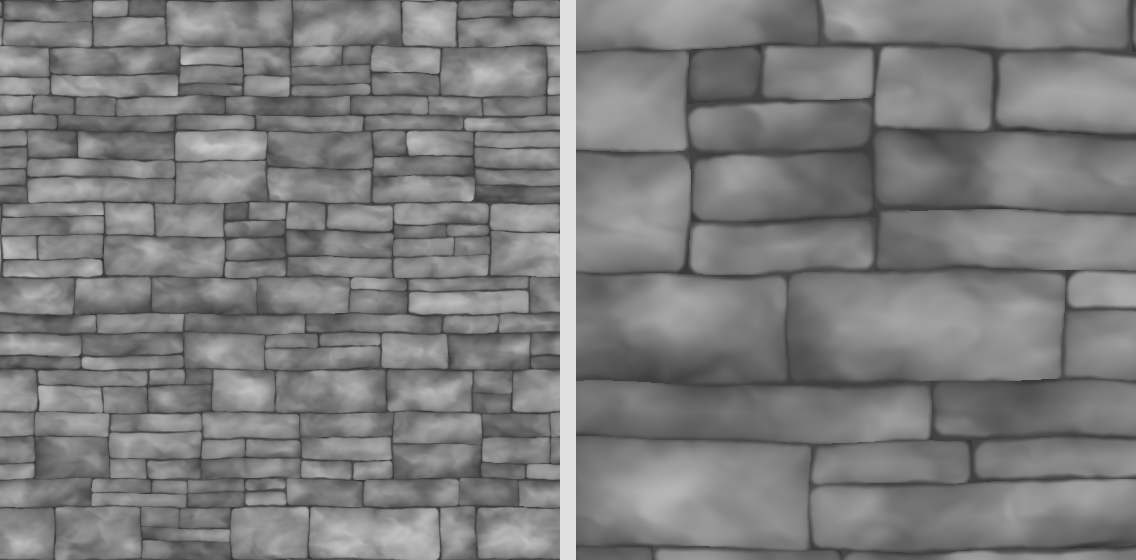
Left, the full canvas; right, a detail of the centre.
A three.js fragment shader for this texture map:

```glsl
// Dry stone wall in grey, seamless on both axes. Uneven bands are cut into blocks,
// blocks into stacked layers, and some layers into shorter pieces. Each stone is
// a ragged rounded box with cloudy mottling, soft shoulders and thin dark joints.
varying vec2 vUv;

const float TAU = 6.2831853;
const float JOINT_GREY = 0.26;
const float FACE_GREY = 0.545;

// Upper edges of the bands from bottom to top, padded with 1.
const mat4 BAND_TOPS = mat4(
  0.095, 0.145, 0.263, 0.340,
  0.405, 0.439, 0.505, 0.638,
  0.766, 0.794, 0.828, 0.917,
  1.0, 1.0, 1.0, 1.0);

float hash(vec2 p) {
  vec3 q = fract(p.xyx * 0.1031);
  q += dot(q, q.yzx + 33.33);
  return fract((q.x + q.y) * q.z);
}

float noise(vec2 p) {
  vec2 i = floor(p);
  vec2 f = fract(p);
  f = f * f * (3.0 - 2.0 * f);
  float low = mix(hash(i), hash(i + vec2(1.0, 0.0)), f.x);
  float high = mix(hash(i + vec2(0.0, 1.0)), hash(i + 1.0), f.x);
  return mix(low, high, f.y);
}

float fbm(vec2 p) {
  float sum = 0.0;
  float weight = 0.56;
  for (int i = 0; i < 3; i++) {
    sum += weight * noise(p);
    p = mat2(1.6, 1.2, -1.2, 1.6) * p + 7.3;
    weight *= 0.5;
  }
  return sum;
}

// Jittered divider; the outer ones move only when the row wraps round.
float dividerAt(float i, float count, float jitter, float seed, float wraps) {
  float k = floor(mod(i + 0.5, count));
  float shift = (hash(vec2(k, seed)) - 0.5) * jitter * max(wraps, step(0.5, k));
  return (i + shift) / count;
}

// Start, end and index of the uneven span that holds t.
vec3 spanAt(float t, float count, float jitter, float seed, float wraps) {
  float i = floor(t * count);
  if (t < dividerAt(i, count, jitter, seed, wraps)) i -= 1.0;
  else if (t >= dividerAt(i + 1.0, count, jitter, seed, wraps)) i += 1.0;
  return vec3(dividerAt(i, count, jitter, seed, wraps),
              dividerAt(i + 1.0, count, jitter, seed, wraps),
              floor(mod(i + 0.5, count)));
}

// Bottom, top and index of the band at height y.
vec3 bandAt(float y) {
  vec3 band = vec3(0.0, 1.0, 0.0);
  for (int c = 0; c < 4; c++) {
    for (int r = 0; r < 4; r++) {
      float edge = BAND_TOPS[c][r];
      if (edge <= y) band = vec3(edge, band.y, band.z + 1.0);
      else band.y = min(band.y, edge);
    }
  }
  return band;
}

float roundedBox(vec2 p, vec2 halfSize, float radius) {
  vec2 d = abs(p) - halfSize + radius;
  return length(max(d, 0.0)) + min(max(d.x, d.y), 0.0) - radius;
}

// Periodic waver of the courses.
vec2 waver(vec2 p) {
  return vec2(0.0012 * sin(TAU * (9.0 * p.y + 2.0 * p.x)),
              0.0018 * sin(TAU * (3.0 * p.x + 2.0 * p.y))
              + 0.0006 * sin(TAU * (11.0 * p.x - 5.0 * p.y)));
}

// Grey of one stone and its joint; p is measured from the stone's centre.
float stoneGrey(vec2 p, vec2 halfSize, float seed) {
  vec4 rnd = vec4(hash(vec2(seed, 1.0)), hash(vec2(seed, 2.0)),
                  hash(vec2(seed, 3.0)), hash(vec2(seed, 4.0)));
  vec2 offset = 60.0 * rnd.xy;

  // Ragged outline, slightly turned
  vec2 turned = p + (rnd.z - 0.5) * 0.03 * vec2(-p.y, p.x);
  vec2 inset = 0.0016 * rnd.yw - 0.0004;
  float outline = roundedBox(turned, halfSize - inset, 0.004 + 0.005 * rnd.w);
  outline += (fbm(p * 45.0 + offset) - 0.5) * 0.0045;
  float depth = max(-outline, 0.0);

  // Mottled face with a tilt and a raised middle
  vec2 q = p * vec2(19.0, 27.0) + offset;
  float clouds = fbm(q + 0.8 * fbm(q * 1.3 + 11.0));
  float tilt = dot(p / halfSize, rnd.zx - 0.5) * 0.07;
  float face = FACE_GREY + 0.14 * (rnd.y - 0.5) + 0.45 * (clouds - 0.5) + tilt;
  face += 0.07 * smoothstep(0.008, 0.04, depth) - 0.11 * exp(-depth / 0.0065);

  float joint = JOINT_GREY + 0.12 * (noise(p * 30.0 + offset) - 0.5);
  return mix(joint, face, smoothstep(0.0012, -0.0026, outline));
}

void main() {
  vec2 p = fract(vUv + waver(vUv));
  vec3 band = bandAt(p.y);
  float height = band.y - band.x;

  // Blocks along the band
  float x = fract(p.x + hash(vec2(band.z, 5.0)));
  float count = 5.0 + floor(2.6 * hash(vec2(band.z, 9.0)));
  vec3 block = spanAt(x, count, 0.75, band.z * 3.0 + 1.0, 1.0);
  float width = block.y - block.x;
  float blockSeed = band.z * 17.0 + block.z + 20.0;

  // Layers stacked in the block
  float layers = floor(height / 0.037 * (0.4 + 0.8 * hash(vec2(blockSeed, 6.0))) + 0.5);
  layers = clamp(layers, 1.0, 4.0);
  vec3 layer = spanAt((p.y - band.x) / height, layers, 0.6, blockSeed + 0.3, 0.0);
  float layerSeed = blockSeed * 5.0 + layer.z;

  // Long layers may break into two pieces
  float ratio = width / (height * (layer.y - layer.x));
  float pieces = 1.0 + step(3.4, ratio) * step(0.7, hash(vec2(layerSeed, 8.0)));
  vec3 piece = spanAt((x - block.x) / width, pieces, 0.7, layerSeed + 0.7, 0.0);

  vec2 low = vec2(block.x + piece.x * width, band.x + layer.x * height);
  vec2 high = vec2(block.x + piece.y * width, band.x + layer.y * height);
  float grey = stoneGrey(vec2(x, p.y) - 0.5 * (low + high), 0.5 * (high - low),
                         layerSeed * 2.0 + piece.z);
  gl_FragColor = vec4(vec3(clamp(grey, 0.0, 1.0)), 1.0);
}
```
